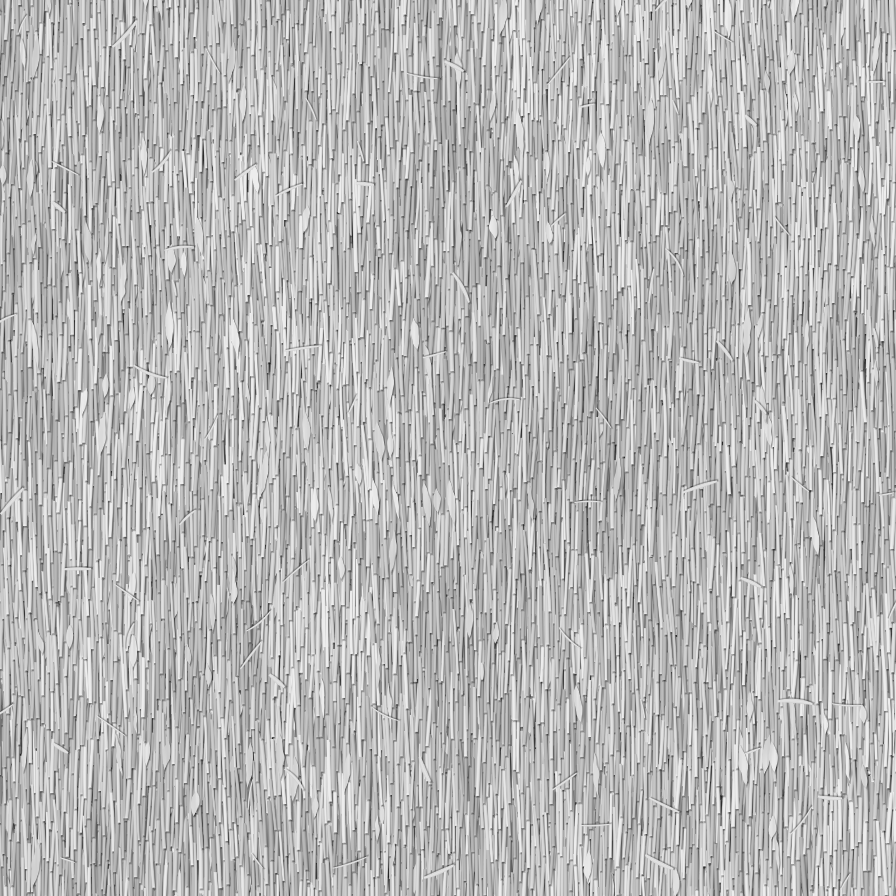
Reproduce this texture procedurally as a Shadertoy shader.

```glsl
// Grey thatch: dense hanging straws with pale husk flakes and loose stray chips.

// Sizes are fractions of the canvas height
const int   STRAW_LAYERS = 4;
const vec2  STRAW_CELL   = vec2(0.0054, 0.050);
const vec2  STRAW_HALF   = vec2(0.0020, 0.036);  // half width, half length
const float STRAW_TILT   = 0.085;
const vec2  STRAW_TONE   = vec2(0.71, 0.95);     // darkest, lightest
const vec2  FLAKE_CELL   = vec2(0.018, 0.060);
const vec2  FLAKE_HALF   = vec2(0.0042, 0.025);
const float FLAKE_TONE   = 0.87;
const float CHIP_CELL    = 0.10;
const vec2  CHIP_HALF    = vec2(0.0019, 0.016);
const float CHIP_SHARE   = 0.75;
const float CHIP_TONE    = 0.89;
const float GAP_TONE     = 0.42;
const vec2  SHADOW_SHIFT = vec2(0.0010, -0.0018);
const float SHADOW_SOFT  = 0.0014;
const float SHADOW_DEPTH = 0.38;
const float LEAN_WARP    = 0.008;

vec4 hash4(vec3 p) {
    vec4 q = fract(p.xyzx * vec4(0.1031, 0.1030, 0.0973, 0.1099));
    q += dot(q, q.wzxy + 33.33);
    return fract((q.xxyz + q.yzzw) * q.zywx);
}

float valueNoise(vec2 p, float seed) {
    vec2 i = floor(p), f = fract(p);
    f = f * f * (3.0 - 2.0 * f);
    float a = hash4(vec3(i, seed)).x;
    float b = hash4(vec3(i + vec2(1, 0), seed)).x;
    float c = hash4(vec3(i + vec2(0, 1), seed)).x;
    float d = hash4(vec3(i + vec2(1, 1), seed)).x;
    return mix(mix(a, b, f.x), mix(c, d, f.x), f.y);
}

// Upright blade; taper 0 is a cut straw, 1 a pointed leaf
float bladeDistance(vec2 q, vec2 halfSize, float taper) {
    float along = q.y / halfSize.y;
    float width = halfSize.x * (1.0 - taper * min(along * along, 1.0));
    return max(abs(q.x) - width, abs(q.y) - halfSize.y);
}

// Casts a soft shadow on the tone below, then covers it with the blade
void layBlade(inout float tone, vec2 q, vec2 halfSize, float taper, float bladeTone, float px) {
    float shadow = bladeDistance(q - SHADOW_SHIFT, halfSize, taper);
    tone *= 1.0 - SHADOW_DEPTH * (1.0 - smoothstep(-SHADOW_SOFT, SHADOW_SOFT, shadow));
    float cover = clamp(0.5 - bladeDistance(q, halfSize, taper) / px, 0.0, 1.0);
    tone = mix(tone, bladeTone, cover);
}

// Columns of straws; higher rows overlap lower ones
void layStraws(inout float tone, vec2 p, float seed, float px) {
    float column = floor(p.x / STRAW_CELL.x);
    for (int i = -2; i <= 2; i++) {
        float cx = column + float(i);
        float shift = hash4(vec3(cx, 7.0, seed)).x;
        float row = floor(p.y / STRAW_CELL.y + shift);
        for (int j = -1; j <= 1; j++) {
            float cy = row + float(j);
            vec4 h = hash4(vec3(cx, cy, seed + 11.0));
            vec4 g = hash4(vec3(cx, cy, seed + 53.0));
            vec2 center = vec2(cx + 0.5 + 0.7 * (h.x - 0.5), cy + 0.5 - shift + 0.5 * (h.y - 0.5));
            vec2 q = p - center * STRAW_CELL;
            q.x -= STRAW_TILT * (h.z + g.x - 1.0) * q.y + 1.2 * (g.y - 0.5) * q.y * q.y;
            vec2 halfSize = STRAW_HALF * vec2(mix(0.7, 1.2, g.z), mix(0.75, 1.1, g.w));
            float side = clamp(q.x / halfSize.x, -1.0, 1.0);
            float cutEnd = 1.0 - smoothstep(0.0, 0.003, q.y + halfSize.y);
            float light = 1.0 - 0.17 * side * side - 0.07 * side + 0.06 * cutEnd;
            layBlade(tone, q, halfSize, 0.1, mix(STRAW_TONE.x, STRAW_TONE.y, h.w) * light, px);
        }
    }
}

// Pale, ragged husks gathered in patches
void layFlakes(inout float tone, vec2 p, float seed, float share, float px) {
    vec2 cell = floor(p / FLAKE_CELL);
    float ragged = 0.0022 * (valueNoise(p * vec2(260.0, 110.0), seed) - 0.5);
    float fibre = 0.08 * (valueNoise(p * vec2(420.0, 35.0), seed + 3.0) - 0.5);
    for (int i = -1; i <= 1; i++)
    for (int j = -1; j <= 1; j++) {
        vec2 id = cell + vec2(i, j);
        vec4 h = hash4(vec3(id, seed));
        vec4 g = hash4(vec3(id, seed + 29.0));
        float patchy = smoothstep(0.25, 0.8, valueNoise(id * FLAKE_CELL * vec2(9.0, 5.0), 5.0));
        if (g.x > share * (0.2 + 1.6 * patchy)) continue;
        vec2 q = p - (id + 0.5 + 0.8 * (h.xy - 0.5)) * FLAKE_CELL;
        q.x += ragged - 0.3 * (h.z - 0.5) * q.y;
        vec2 halfSize = FLAKE_HALF * mix(vec2(0.45), vec2(1.1), vec2(g.y, g.z));
        layBlade(tone, q, halfSize, 1.0, FLAKE_TONE + fibre + 0.08 * (h.w - 0.5), px);
    }
}

// Loose bits lying across the thatch at any angle
void layChips(inout float tone, vec2 p, float px) {
    vec2 cell = floor(p / CHIP_CELL);
    for (int i = -1; i <= 1; i++)
    for (int j = -1; j <= 1; j++) {
        vec2 id = cell + vec2(i, j);
        vec4 h = hash4(vec3(id, 201.0));
        vec4 g = hash4(vec3(id, 233.0));
        if (h.w > CHIP_SHARE) continue;
        vec2 q = p - (id + h.xy) * CHIP_CELL;
        float angle = 3.14159 * h.z;
        q = mat2(cos(angle), -sin(angle), sin(angle), cos(angle)) * q;
        q.x += 20.0 * (g.x - 0.5) * g.y * q.y * q.y;
        vec2 halfSize = CHIP_HALF * vec2(mix(0.5, 1.4, g.z * g.z), mix(0.5, 1.3, g.w));
        layBlade(tone, q, halfSize, 0.5, CHIP_TONE - 0.06 * abs(q.x) / halfSize.x, px);
    }
}

void mainImage(out vec4 fragColor, in vec2 fragCoord) {
    float px = 1.0 / iResolution.y;
    vec2 uv = fragCoord * px;
    vec2 p = uv + vec2(LEAN_WARP * valueNoise(uv * vec2(7.0, 5.0), 91.0), 0.0);

    float tone = GAP_TONE;
    for (int layer = 0; layer < STRAW_LAYERS; layer++) {
        float seed = 17.0 * float(layer) + 1.0;
        layStraws(tone, p + vec2(0.37, 0.61) * STRAW_CELL * float(layer), seed, px);
        if (layer == STRAW_LAYERS - 2) layFlakes(tone, p, 131.0, 0.45, px);
    }
    layFlakes(tone, p, 167.0, 0.16, px);
    tone *= 0.95 + 0.10 * valueNoise(uv * vec2(8.0, 4.0), 77.0);
    layChips(tone, uv, px);

    fragColor = vec4(vec3(clamp(tone, 0.0, 0.93)), 1.0);
}
```
